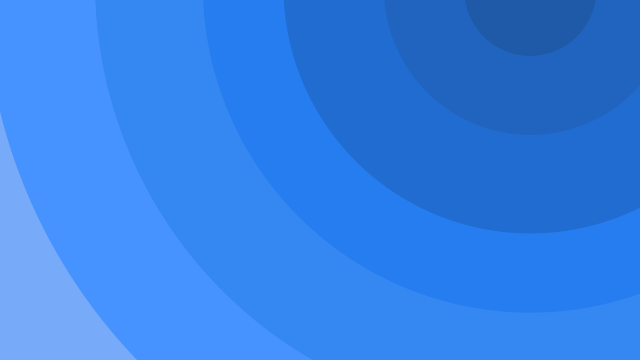
Reproduce this background procedurally as a Shadertoy shader.

```glsl
// Nested flat blue discs spreading from a point just above the upper right edge.

// Paints a disc that hangs from the top edge; larger discs sit slightly higher.
vec3 paintDisc(vec3 under, vec3 discColor, vec2 p, float radius) {
    vec2 center = vec2(0.0, 0.0243 + 0.0185 * radius);
    float edge = length(p - center) - radius;
    float halfPixel = 0.6 / iResolution.y;
    return mix(discColor, under, smoothstep(-halfPixel, halfPixel, edge));
}

void mainImage(out vec4 fragColor, in vec2 fragCoord) {
    // Canvas heights, measured from the discs' axis on the top edge
    vec2 p = (fragCoord - iResolution.xy * vec2(0.8285, 1.0)) / iResolution.y;

    // Pale corner, then discs from the largest to the smallest
    vec3 color = vec3(0.467, 0.670, 0.976);
    color = paintDisc(color, vec3(0.275, 0.578, 1.000), p, 1.5167);
    color = paintDisc(color, vec3(0.206, 0.531, 0.950), p, 1.2090);
    color = paintDisc(color, vec3(0.149, 0.490, 0.937), p, 0.9095);
    color = paintDisc(color, vec3(0.127, 0.425, 0.820), p, 0.6855);
    color = paintDisc(color, vec3(0.131, 0.394, 0.750), p, 0.4067);
    color = paintDisc(color, vec3(0.121, 0.354, 0.660), p, 0.1833);

    fragColor = vec4(color, 1.0);
}
```
